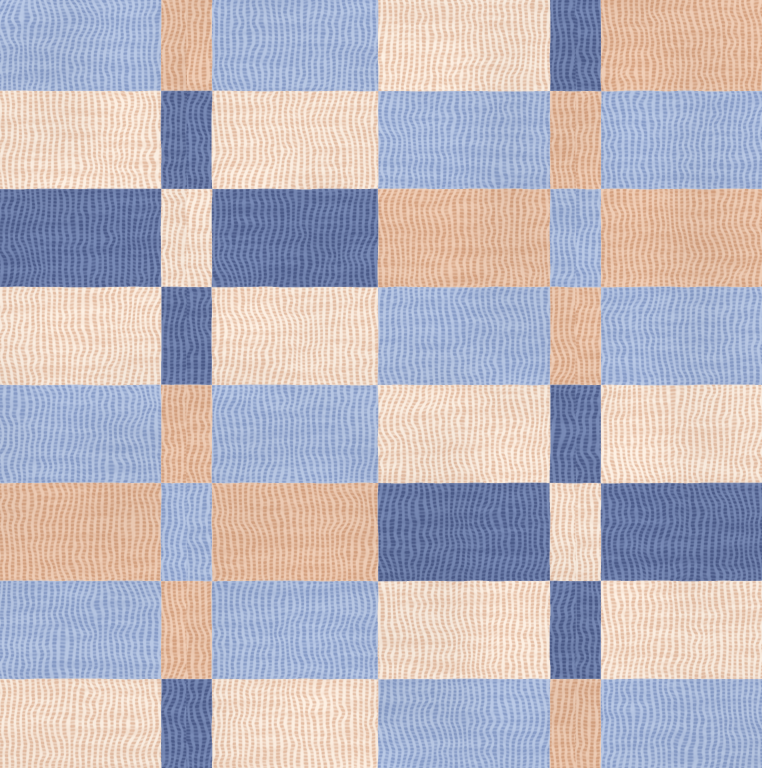
Reproduce this pattern procedurally as a Shadertoy shader.

```glsl
// Woven patchwork of wide and narrow blocks in navy, cream, blue and peach
#define ROWS 7.837        // block rows down the canvas
#define ROW_SHIFT 0.0714  // part of the top row that is cropped
#define SPLIT_X 0.4961    // seam between the two halves
#define STRIP_X 0.2448    // centre of the narrow strip, mirrored on the right
#define STRIP_HALF 0.0334
#define RIBS 126.0        // vertical threads across
#define STITCHES 215.0    // stitches down each thread
#define WAVER 1.7         // sideways drift of the threads, in ribs
#define SEAM 0.0011
#define SAMPLES 3

const float TAU = 6.2831853;

float hash(vec2 p) {
    return fract(sin(dot(p, vec2(127.1, 311.7))) * 43758.5453);
}

float noise(vec2 p) {
    vec2 i = floor(p), f = fract(p);
    f = f * f * (3.0 - 2.0 * f);
    return mix(mix(hash(i), hash(i + vec2(1, 0)), f.x),
               mix(hash(i + vec2(0, 1)), hash(i + vec2(1, 1)), f.x), f.y);
}

// Tones: 0 navy, 1 cream, 2 blue, 3 peach
vec3 threadLight(int tone) {
    if (tone == 0) return vec3(0.47, 0.54, 0.71);
    if (tone == 1) return vec3(0.98, 0.93, 0.88);
    if (tone == 2) return vec3(0.72, 0.78, 0.89);
    return vec3(0.93, 0.80, 0.71);
}

vec3 threadDark(int tone) {
    if (tone == 0) return vec3(0.29, 0.35, 0.53);
    if (tone == 1) return vec3(0.88, 0.73, 0.63);
    if (tone == 2) return vec3(0.52, 0.60, 0.77);
    return vec3(0.82, 0.62, 0.49);
}

// Depth of the gaps between stitches: 0 on the thread, 1 in the gap
float weave(vec2 uv, vec2 block) {
    vec2 shift = 17.0 * vec2(hash(block), hash(block + 5.3));
    vec2 q = uv * vec2(RIBS, STITCHES);
    q.x += WAVER * noise(uv * vec2(16.0, 24.0) + shift)
         + 0.6 * noise(uv * vec2(50.0, 75.0) + shift);
    q.y += 1.5 * noise(uv * vec2(40.0, 12.0) + shift);

    float rib = floor(q.x);
    q.y += hash(vec2(rib, 3.0));
    float across = abs(fract(q.x) - 0.5);
    float dash = 0.5 + 0.5 * cos(TAU * q.y);
    float uneven = hash(vec2(rib, floor(q.y + 0.5)) + block);
    float gap = (1.0 - smoothstep(0.12, 0.42, across)) * mix(0.4, 1.0, dash);
    float crossThread = noise(uv * vec2(18.0, 190.0) + shift);
    return clamp(gap * mix(0.75, 1.3, uneven) + 0.30 * (crossThread - 0.35), 0.0, 1.0);
}

vec3 cloth(vec2 uv) {
    // Block layout, with slightly unsteady seams
    vec2 p = uv + 0.0012 * (vec2(noise(uv.yx * 40.0), noise(uv * 40.0 + 9.0)) - 0.5);
    float down = (1.0 - p.y) * ROWS + ROW_SHIFT;
    float row = floor(down);
    bool rightHalf = p.x > SPLIT_X;
    float stripDist = abs(min(p.x, 1.0 - p.x) - STRIP_X) - STRIP_HALF;
    bool strip = stripDist < 0.0;
    float column = step(STRIP_X, p.x) + step(SPLIT_X, p.x) + step(1.0 - STRIP_X, p.x);

    // Tones climb and fall over six rows; the right half is reversed
    int tone = 3 - int(abs(mod(row - 2.0, 6.0) - 3.0) + 0.5);
    if (rightHalf) tone = 3 - tone;
    if (strip) tone = tone ^ 1;
    // The top right corner block breaks the sequence
    if (row < 0.5 && column > 2.5 && !strip) tone = 3;

    vec2 block = vec2(column + (strip ? 7.0 : 0.0), row);
    vec3 color = mix(threadLight(tone), threadDark(tone), weave(uv, block));

    // Soft wear and a pale, thin seam
    color *= 0.98 + 0.04 * noise(uv * 12.0 + block);
    float rowDist = (0.5 - abs(fract(down) - 0.5)) / ROWS;
    float seamDist = min(rowDist, min(abs(stripDist), abs(p.x - SPLIT_X)));
    float seam = 1.0 - smoothstep(0.0, SEAM, seamDist);
    return mix(color, vec3(0.88, 0.85, 0.85), 0.4 * seam);
}

void mainImage(out vec4 fragColor, in vec2 fragCoord) {
    // Average a grid of samples inside each pixel
    vec3 sum = vec3(0.0);
    for (int j = 0; j < SAMPLES; j++)
        for (int i = 0; i < SAMPLES; i++) {
            vec2 offset = (vec2(i, j) + 0.5) / float(SAMPLES) - 0.5;
            sum += cloth((fragCoord + offset) / iResolution.xy);
        }
    fragColor = vec4(sum / float(SAMPLES * SAMPLES), 1.0);
}
```
